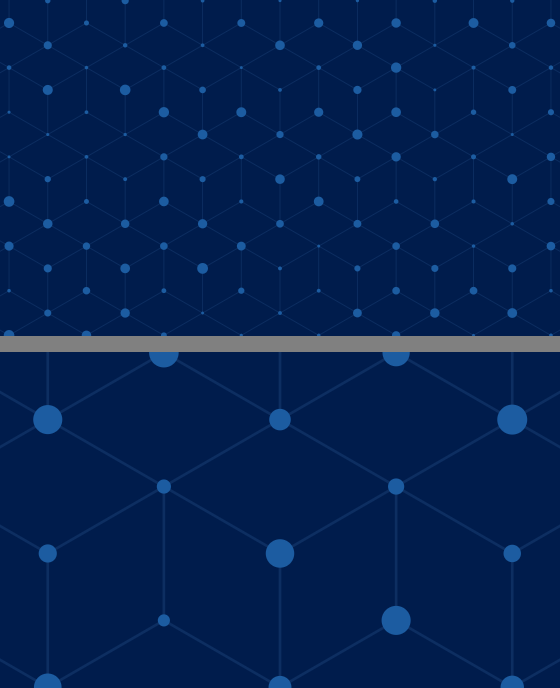
Top, the full canvas; bottom, a detail of the centre.
Write a Shadertoy shader that draws this pattern.

```glsl
const vec3 BACKGROUND = vec3(0.0, 0.11, 0.30);
const vec3 LINE_COLOR = vec3(0.05, 0.18, 0.38);
const vec3 DOT_COLOR = vec3(0.11, 0.36, 0.63);

// Lengths are fractions of the canvas height
const vec2 CELL = vec2(0.1152, 0.0664);   // column spacing, half of the node spacing
const vec2 CENTER = vec2(7.0, 0.5);       // lattice coordinates of the canvas centre
const float LINE_WIDTH = 0.0026;
const float MIN_RADIUS = 0.0042;
const float MAX_RADIUS = 0.0160;

float hash(vec2 p) {
    return fract(sin(dot(p, vec2(12.9898, 78.233))) * 43758.5453);
}

// Antialiased coverage of a signed distance
float coverage(float dist) {
    return clamp(0.5 - dist * iResolution.y, 0.0, 1.0);
}

// Zigzag edges: three of every four bands carry them
float diagonalEdges(vec2 lattice) {
    vec2 band = floor(lattice);
    vec2 f = lattice - band;
    float rising = mod(band.x + band.y, 2.0);
    float offset = abs(f.y - mix(f.x, 1.0 - f.x, rising));
    float dist = offset / length(1.0 / CELL);
    float present = mod(band.y, 4.0) == 1.0 ? 0.0 : 1.0;
    return present * coverage(dist - 0.5 * LINE_WIDTH);
}

// Upright edges: two bands on, two off, shifted on odd columns
float verticalEdges(vec2 lattice) {
    float column = round(lattice.x);
    float dist = abs(lattice.x - column) * CELL.x;
    float present = step(mod(lattice.y - mod(column, 2.0), 4.0), 2.0);
    return present * coverage(dist - 0.5 * LINE_WIDTH);
}

// Each cell touches two nodes, one on either side
float dots(vec2 lattice) {
    vec2 cell = floor(lattice);
    float cover = 0.0;
    for (int side = 0; side < 2; side++) {
        float column = cell.x + float(side);
        vec2 node = vec2(column, cell.y + mod(column + cell.y, 2.0));
        float radius = mix(MIN_RADIUS, MAX_RADIUS, hash(node));
        float dist = length((lattice - node) * CELL);
        cover = max(cover, coverage(dist - radius));
    }
    return cover;
}

void mainImage(out vec4 fragColor, in vec2 fragCoord) {
    vec2 p = (fragCoord - 0.5 * iResolution.xy) / iResolution.y;
    vec2 lattice = CENTER + vec2(p.x, -p.y) / CELL;   // rows count downwards

    float edges = max(diagonalEdges(lattice), verticalEdges(lattice));
    vec3 color = mix(BACKGROUND, LINE_COLOR, edges);
    color = mix(color, DOT_COLOR, dots(lattice));
    fragColor = vec4(color, 1.0);
}
```
